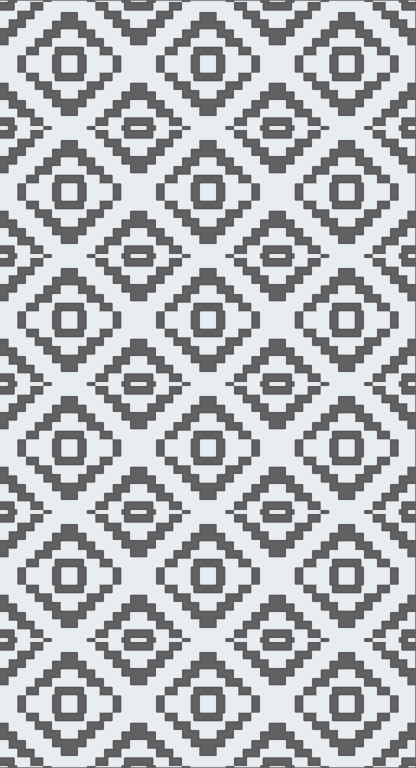
A Shadertoy shader for this pattern:

```glsl
// Interlocking stepped diamonds in charcoal on pale grey, three across and six down.

// Signed distance to a centred box with slightly rounded corners
float roundedBox(vec2 p, vec2 halfSize) {
    const float radius = 0.16;
    vec2 d = abs(p) - halfSize + radius;
    return length(max(d, 0.0)) + min(max(d.x, d.y), 0.0) - radius;
}

// Stepped ring around a small hollow square, in units of one stair step
float steppedDiamond(vec2 p) {
    float outer = 1e3, inner = 1e3;
    for (int i = 0; i < 6; i++) {
        float stair = float(i);
        outer = min(outer, roundedBox(p, vec2(6.0 - stair, stair + 1.0)));
        if (i < 4) {
            // The lowest steps reach further out, leaving a narrow slit
            float reach = 4.0 - stair + max(1.0 - 0.5 * stair, 0.0);
            inner = min(inner, roundedBox(p, vec2(reach, stair + 1.0)));
        }
    }
    float ring = max(outer, -inner);

    float square = min(roundedBox(p, vec2(2.0, 1.1)), roundedBox(p, vec2(1.7, 2.0)));
    square = max(square, -roundedBox(p, vec2(0.93, 1.0)));
    return min(ring, square);
}

void mainImage(out vec4 fragColor, in vec2 fragCoord) {
    vec2 uv = fragCoord / iResolution.xy;

    // Fold every cell into one quadrant; 16 by 14.77 steps per cell
    vec2 p = abs(fract(uv * vec2(3.0, 6.0)) - 0.5) * vec2(16.0, 14.77);

    // Full diamonds at cell centres, flattened ones at cell corners
    float d = min(steppedDiamond(p), steppedDiamond(vec2(8.0, 8.155) - p));

    // Ink darkens a little along its rim
    float pixel = 48.0 / iResolution.x;
    vec3 paper = vec3(0.91, 0.93, 0.95);
    vec3 ink = mix(vec3(0.38), vec3(0.35, 0.34, 0.34), smoothstep(-0.3, -0.1, d));
    vec3 color = mix(ink, paper, smoothstep(-0.75 * pixel, 0.75 * pixel, d));

    // Hairline along the right, top and bottom edges
    vec2 margin = vec2(1.0 - uv.x, min(uv.y, 1.0 - uv.y) * iResolution.y / iResolution.x);
    float hairline = 1.0 - smoothstep(0.001, 0.004, min(margin.x, margin.y));
    color = mix(color, vec3(0.38), 0.7 * hairline);

    fragColor = vec4(color, 1.0);
}
```
